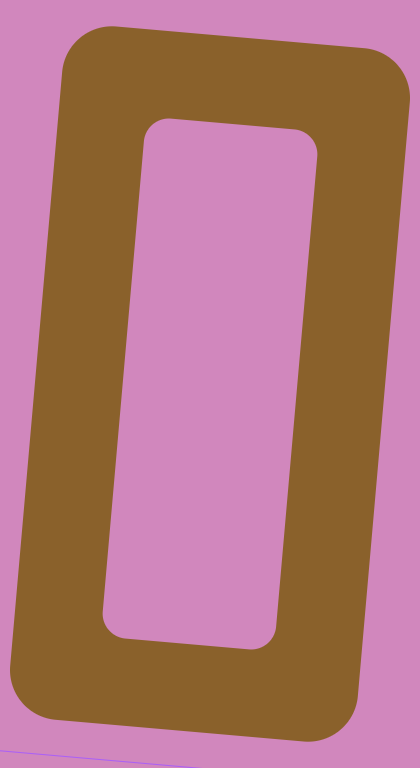
This background is drawn by a WebGL 1 fragment shader. Its source:

```glsl
precision highp float;
// A tilted, rounded rectangular ring on a flat pink ground, with a thin
// violet line parallel to its base. Rounded-box distances are turned into
// antialiased coverage; lengths are in units of the canvas height.

uniform vec2 u_resolution;

#define TILT 0.0873
#define OUTER_HALF vec2(0.2272, 0.4531)
#define OUTER_RADIUS 0.0651
#define INNER_HALF vec2(0.1133, 0.3398)
#define INNER_RADIUS 0.0326
#define LINE_HEIGHT -0.4996
#define LINE_HALF_WIDTH 0.0007
#define PINK vec3(0.82, 0.53, 0.74)
#define BROWN vec3(0.54, 0.38, 0.17)
#define VIOLET vec3(0.67, 0.38, 0.96)

// Clockwise turn, for reading a point in the tilted frame
vec2 toTiltedFrame(vec2 p, float angle) {
  float c = cos(angle);
  float s = sin(angle);
  return vec2(c * p.x - s * p.y, s * p.x + c * p.y);
}

// Signed distance to a box with rounded corners
float roundedBox(vec2 p, vec2 halfSize, float radius) {
  vec2 d = abs(p) - halfSize + radius;
  return length(max(d, 0.0)) + min(max(d.x, d.y), 0.0) - radius;
}

// Share of the pixel lying inside a signed distance
float coverage(float dist) {
  return clamp(0.5 - dist * u_resolution.y, 0.0, 1.0);
}

void main() {
  vec2 p = (gl_FragCoord.xy - 0.5 * u_resolution) / u_resolution.y;
  vec2 q = toTiltedFrame(p, TILT);

  // Ring: outer box minus the inner opening
  float outer = roundedBox(q, OUTER_HALF, OUTER_RADIUS);
  float inner = roundedBox(q, INNER_HALF, INNER_RADIUS);
  float ring = coverage(max(outer, -inner));

  // Thin line: difference of two half-plane coverages
  float offset = q.y - LINE_HEIGHT;
  float line = coverage(offset - LINE_HALF_WIDTH)
             - coverage(offset + LINE_HALF_WIDTH);

  vec3 color = mix(PINK, BROWN, ring);
  color = mix(color, VIOLET, line);
  gl_FragColor = vec4(color, 1.0);
}
```
